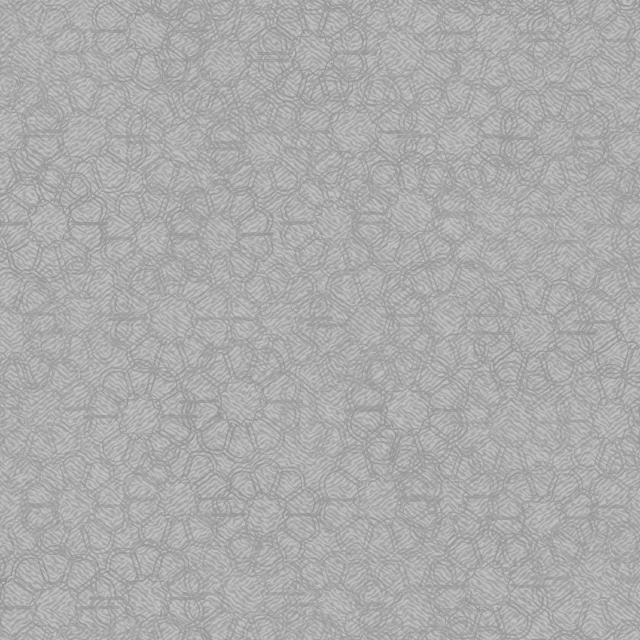
Reproduce this texture procedurally as a Shadertoy shader.

```glsl
// Grey woven cloth embossed with interlaced tenfold rosettes in fine double lines.

const vec3 CLOTH_LIGHT = vec3(0.752);
const vec3 CLOTH_DARK = vec3(0.630);
const vec3 LINE_COLOR = vec3(0.570);
const float LINE_STRENGTH = 0.66;
const float SITE_SPACING = 0.143;    // distance between rosettes
const float SITE_JITTER = 0.36;
const float INNER_RADIUS = 0.034;
const float OUTER_RADIUS = 0.077;
const float SCALLOP = 0.012;         // depth of the petal tips
const float DOUBLE_GAP = 0.0036;     // half the gap of a double line
const float LINE_HALF_WIDTH = 0.0011;
const float LINE_SOFTNESS = 0.0011;
const float PETALS = 10.0;
const float THREAD_PERIOD = 0.0066;
const float WOBBLE = 0.0022;
const float TAU = 6.2831853;

float hash(vec2 p) {
    vec3 q = fract(p.xyx * vec3(0.1031, 0.1030, 0.0973));
    q += dot(q, q.yzx + 33.33);
    return fract((q.x + q.y) * q.z);
}

float noise(vec2 p) {
    vec2 cell = floor(p), f = fract(p);
    f = f * f * (3.0 - 2.0 * f);
    float low = mix(hash(cell), hash(cell + vec2(1, 0)), f.x);
    float high = mix(hash(cell + vec2(0, 1)), hash(cell + vec2(1, 1)), f.x);
    return mix(low, high, f.y);
}

float stroke(float dist, float soft) {
    return 1.0 - smoothstep(LINE_HALF_WIDTH - 0.5 * soft, LINE_HALF_WIDTH + soft, abs(dist));
}

float doubleStroke(float dist, float gap, float soft) {
    return stroke(abs(dist) - gap, soft);
}

// One flower: braided hub, paired spokes and a scalloped rim.
float rosette(vec2 p, float scale, float soft) {
    float r = length(p);
    float angle = atan(p.y, p.x + 1e-6);
    float inner = INNER_RADIUS * scale;
    float outer = OUTER_RADIUS * scale;

    float braid = 1.5 * DOUBLE_GAP * cos(angle * PETALS * 0.5);
    float hub = max(stroke(r - inner - braid, soft), stroke(r - inner + braid, soft));

    float lobe = SCALLOP * abs(sin(angle * PETALS * 0.5));
    float rim = doubleStroke(r - outer - lobe, DOUBLE_GAP, soft);

    float sector = TAU / PETALS;
    float folded = (fract(angle / sector + 0.5) - 0.5) * sector;
    float level = 1.0 - step(0.3, abs(p.y) / max(r, 1e-4));
    float gap = DOUBLE_GAP * mix(1.0, 0.35, level);
    float reach = outer * mix(1.02, 1.2, level);
    float span = smoothstep(inner - soft, inner + soft, r)
               * (1.0 - smoothstep(reach - soft, reach + soft, r));
    float spokes = doubleStroke(r * sin(folded), gap, soft) * span;
    return max(max(hub, rim), spokes);
}

// Rosettes overlap on a staggered, jittered grid.
float rosetteField(vec2 p, float soft) {
    vec2 grid = p / SITE_SPACING;
    float row = floor(grid.y);
    float ink = 0.0;
    for (int j = -1; j <= 1; j++) {
        float siteRow = row + float(j);
        float shift = 0.5 * mod(siteRow, 2.0);
        float column = floor(grid.x - shift);
        for (int i = -1; i <= 1; i++) {
            vec2 id = vec2(column + float(i), siteRow);
            vec2 jitter = vec2(hash(id + 17.3), hash(id + 61.7)) - 0.5;
            vec2 site = id + vec2(0.5 + shift, 0.5) + SITE_JITTER * jitter;
            float scale = mix(0.88, 1.12, hash(id + 93.1));
            float strength = mix(0.7, 1.0, hash(id + 41.9));
            ink = max(ink, strength * rosette(p - site * SITE_SPACING, scale, soft));
        }
    }
    return ink;
}

// Short diagonal threads that change slant from patch to patch.
float weave(vec2 p) {
    vec2 bend = vec2(noise(p * 150.0), noise(p * 150.0 + 37.0)) - 0.5;
    vec2 q = p + bend * THREAD_PERIOD * 0.8;
    float slant = smoothstep(0.42, 0.58, noise(p * 32.0 + 9.0));
    float rising = cos(TAU * dot(q, vec2(-0.6, 0.8)) / THREAD_PERIOD);
    float falling = cos(TAU * dot(q, vec2(0.6, 0.8)) / THREAD_PERIOD);
    float thread = 0.5 + 0.5 * mix(rising, falling, slant);
    float breaks = noise(p * vec2(210.0, 260.0) + 5.0);
    return clamp(thread * 0.75 + (breaks - 0.5) * 0.75 + 0.12, 0.0, 1.0);
}

void mainImage(out vec4 fragColor, in vec2 fragCoord) {
    vec2 p = fragCoord / iResolution.y;
    float soft = max(LINE_SOFTNESS, 0.7 / iResolution.y);

    vec2 wobble = vec2(noise(p * 120.0 + 3.0), noise(p * 120.0 + 71.0)) - 0.5;
    float lines = rosetteField(p + WOBBLE * wobble, soft);

    // Worn patches and thread gaps break up the lines.
    float wear = mix(0.65, 1.1, noise(p * 9.0 + 23.0));
    float grain = mix(0.6, 1.15, noise(p * 230.0 + 51.0));
    float ink = clamp(lines * wear * grain * LINE_STRENGTH * 1.25, 0.0, 1.0);

    vec3 cloth = mix(CLOTH_LIGHT, CLOTH_DARK, weave(p));
    cloth += 0.012 * (noise(p * 6.0 + 13.0) - 0.5);
    fragColor = vec4(mix(cloth, LINE_COLOR, ink), 1.0);
}
```
